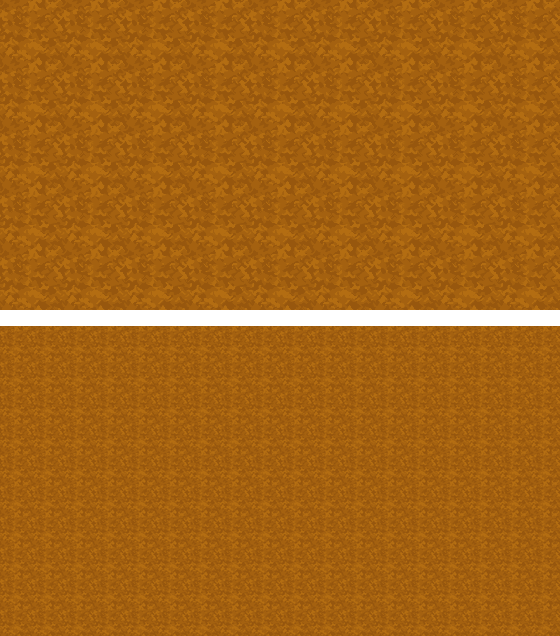
Top, the tile; bottom, the same tile 2 across and 2 down.
A Shadertoy shader for this pattern:

```glsl
// Mottled amber camouflage: rounded three-tone blotches in a seamless 9 by 5 tiling.

const vec2  REPEATS      = vec2(9.0, 5.0);   // tiles across and down
const ivec2 CELLS        = ivec2(17, 21);    // blotch cells in one tile
const vec3  DARK         = vec3(0.592, 0.342, 0.056);
const vec3  MIDDLE       = vec3(0.643, 0.382, 0.061);
const vec3  LIGHT        = vec3(0.702, 0.428, 0.072);
const float DARK_SHARE   = 0.35;
const float MIDDLE_SHARE = 0.38;
const float MIN_RADIUS   = 0.45;             // relative blotch sizes
const float MAX_RADIUS   = 1.35;
const float EDGE         = 16.0;             // higher is crisper
const float WARP         = 0.30;             // edge wobble, in cells
const float TAU          = 6.2831853;

// Integer mixing hash, three values from 0 to 1
vec3 hash3(ivec2 cell) {
    uvec3 v = uvec3(uint(cell.x), uint(cell.y), 29u) * 1664525u + 1013904223u;
    v += v.yzx * v.zxy;
    v ^= v >> 16u;
    v += v.yzx * v.zxy;
    v ^= v >> 16u;
    return vec3(v >> 8u) / 16777216.0;
}

// Wrap a cell index into the tile
ivec2 wrapCell(ivec2 cell) {
    return ((cell % CELLS) + CELLS) % CELLS;
}

// Layered sines with whole frequencies, so the wobble wraps with the tile
vec2 wobble(vec2 p) {
    vec2 a = sin(TAU * vec2(dot(p, vec2(3.0, 7.0)), dot(p, vec2(8.0, -2.0))));
    vec2 b = sin(TAU * vec2(dot(p, vec2(-5.0, 9.0)), dot(p, vec2(10.0, 4.0))) + 1.7);
    return WARP * (a + 0.6 * b);
}

vec3 toneColour(float tone) {
    if (tone < DARK_SHARE) return DARK;
    return tone < DARK_SHARE + MIDDLE_SHARE ? MIDDLE : LIGHT;
}

// Size-weighted cellular noise; its borders are circular arcs
vec3 blotches(vec2 p) {
    vec2 q = p * vec2(CELLS) + wobble(p);
    ivec2 base = ivec2(floor(q));
    vec3 colour = vec3(0.0);
    float total = 0.0;
    for (int y = -2; y <= 2; y++) {
        for (int x = -2; x <= 2; x++) {
            ivec2 cell = base + ivec2(x, y);
            ivec2 id = wrapCell(cell);
            vec3 seed = hash3(id);
            float tone = hash3(id + CELLS).z;
            float radius = mix(MIN_RADIUS, MAX_RADIUS, seed.z);
            float reach = length(q - vec2(cell) - seed.xy) / radius;
            float weight = exp(-EDGE * reach);
            colour += weight * toneColour(tone);
            total += weight;
        }
    }
    return colour / total;
}

void mainImage(out vec4 fragColor, in vec2 fragCoord) {
    vec2 tilePos = fragCoord / iResolution.xy * REPEATS;
    fragColor = vec4(blotches(tilePos), 1.0);
}
```
